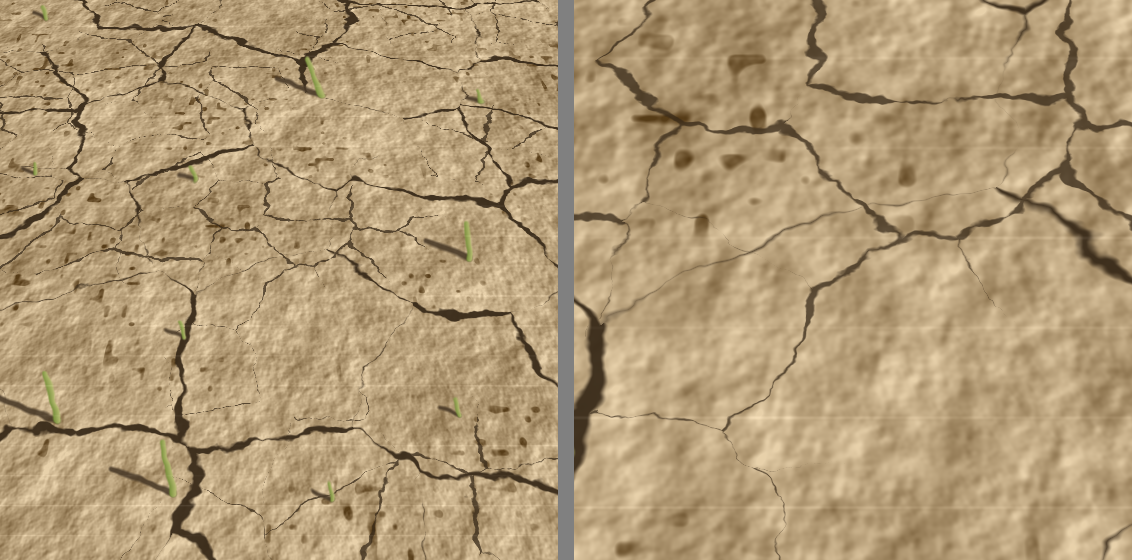
Left, the full canvas; right, a detail of the centre.
A Shadertoy shader for this texture:

```glsl
// Dry cracked earth seen at a slant, with a few green sprouts casting shadows.

const vec3 SOIL_SHADE = vec3(0.49, 0.39, 0.245);
const vec3 SOIL_LIGHT = vec3(0.87, 0.78, 0.63);
const vec3 CRACK_DARK = vec3(0.21, 0.155, 0.09);
const vec3 CAST_SHADOW = vec3(0.28, 0.22, 0.15);
const vec3 LEAF_DARK = vec3(0.42, 0.53, 0.19);
const vec3 LEAF_LIGHT = vec3(0.71, 0.73, 0.44);
const vec2 SUN_STEP = vec2(0.0032, -0.0022); // ground step towards the sun
const vec2 SHADOW_REACH = vec2(-1.25, 0.48); // cast shadow per sprout length
const float HORIZON = 1.9;
const float GROUND_DEPTH = 2.0;
const float MEAN_TONE = 0.60;
const float RELIEF = 9.5;
const float PATCHES = 0.5;
const float SPECKLE = 0.55;
const float PLATE_SCALE = 2.4;
const float CRACK_WIDTH = 0.037;
const float SCAN_SPACING = 0.0535;
const int SPROUTS = 11;
const mat2 TURN = mat2(0.8, 0.6, -0.6, 0.8);

float hash(vec2 p) {
    vec3 q = fract(p.xyx * 0.1031);
    q += dot(q, q.yzx + 33.33);
    return fract((q.x + q.y) * q.z);
}

vec2 hash2(vec2 p) { return vec2(hash(p), hash(p + 57.3)); }

float noise(vec2 p) {
    vec2 i = floor(p), f = fract(p);
    f = f * f * (3.0 - 2.0 * f);
    return mix(mix(hash(i), hash(i + vec2(1, 0)), f.x),
               mix(hash(i + vec2(0, 1)), hash(i + vec2(1, 1)), f.x), f.y);
}

float fbm(vec2 p) {
    float sum = 0.0, amp = 0.5;
    for (int i = 0; i < 4; i++) {
        sum += amp * noise(p);
        p = TURN * p * 2.03 + 11.7;
        amp *= 0.5;
    }
    return sum;
}

vec2 fbm2(vec2 p) { return vec2(fbm(p), fbm(p + 31.0)) - 0.47; }

// Crumbly soil height; the finest grains fade with distance
float soilHeight(vec2 p, float far) {
    float sum = 0.0, amp = 0.42, freq = 8.0;
    p *= freq;
    for (int i = 0; i < 6; i++) {
        sum += amp * noise(p) * (1.0 - smoothstep(120.0, 480.0, freq * far));
        p = TURN * p * 2.0 + 5.3;
        freq *= 2.0;
        amp *= 0.58;
    }
    return sum;
}

// Ragged Voronoi borders: x = crack cover, y = pale rim beside it
vec2 cracks(vec2 p, float width) {
    p += 0.34 * fbm2(p * 1.6) + 0.09 * fbm2(p * 9.0);
    vec2 cell = floor(p), home = cell, toHome = vec2(8.0);
    for (int y = -1; y <= 1; y++)
    for (int x = -1; x <= 1; x++) {
        vec2 id = cell + vec2(x, y);
        vec2 d = id + 0.1 + 0.8 * hash2(id) - p;
        if (dot(d, d) < dot(toHome, toHome)) { toHome = d; home = id; }
    }
    float wear = 0.25 + 0.8 * noise(p * 6.0) + 0.6 * noise(p * 19.0);
    float soft = 0.15 * width + 0.003;
    vec2 result = vec2(0.0);
    for (int y = -2; y <= 2; y++)
    for (int x = -2; x <= 2; x++) {
        if (x == 0 && y == 0) continue;
        vec2 id = home + vec2(x, y);
        vec2 d = id + 0.1 + 0.8 * hash2(id) - p;
        float border = dot(0.5 * (toHome + d), normalize(d - toHome));
        float strength = mix(0.3, 1.0, smoothstep(0.1, 0.8, hash(home + id + 3.0)));
        float w = width * (strength * wear - 0.13) - soft;
        float cover = 1.0 - smoothstep(w - soft, w + soft, border);
        float rim = strength * (1.0 - smoothstep(0.0, 4.0 * width + 0.01, border));
        result = max(result, vec2(cover, rim));
    }
    return result;
}

// Distance to a segment whose radius tapers; y = position along it
vec2 taper(vec2 p, vec2 a, vec2 b, float ra, float rb) {
    vec2 ab = b - a;
    float t = clamp(dot(p - a, ab) / dot(ab, ab), 0.0, 1.0);
    return vec2(length(p - a - ab * t) - mix(ra, rb, t), t);
}

void mainImage(out vec4 fragColor, in vec2 fragCoord) {
    vec2 uv = fragCoord / iResolution.y;
    float blur = 0.0012 + 0.7 / iResolution.y;

    // Slanted ground plane
    float far = HORIZON / (HORIZON - uv.y);
    vec2 ground = vec2((uv.x - 0.5) * far, GROUND_DEPTH * far) + 4.0;
    vec2 grain = ground * vec2(1.0, 0.8);

    // Sunlit relief, broad patches, speckle and small pits
    float relief = soilHeight(grain, far) - soilHeight(grain + SUN_STEP, far);
    float tone = MEAN_TONE + RELIEF * relief + PATCHES * (fbm(ground * 2.3) - 0.47);
    tone += SPECKLE * (fbm(grain * 34.0) - 0.47);
    float pit = smoothstep(0.76, 0.9, noise(grain * 47.0 + 3.0));
    tone -= 0.75 * pit * smoothstep(0.35, 0.8, noise(grain * 8.0));

    // Wide plate cracks and patchy hairlines
    vec2 wide = cracks(ground * PLATE_SCALE, CRACK_WIDTH);
    float patchy = smoothstep(0.42, 0.7, noise(ground * 2.6 + 7.0));
    vec2 fine = cracks(ground * PLATE_SCALE * 2.1 + 19.0, 0.9 * CRACK_WIDTH * patchy);
    tone += 0.08 * wide.y;
    vec3 color = mix(SOIL_SHADE, SOIL_LIGHT, clamp(tone, -0.4, 1.1));
    color = mix(color, CRACK_DARK, max(0.93 * wide.x, 0.75 * fine.x));

    // Sprouts and their shadows
    for (int i = 0; i < SPROUTS; i++) {
        float n = float(i), vary = hash(vec2(n, 4.0));
        vec2 base = fract(vec2(0.31, 0.12) + n * vec2(0.7549, 0.5698));
        float size = (i % 3 == 0 ? 0.105 : 0.034) * mix(0.75, 1.0, vary) * (1.0 - 0.45 * base.y);
        float girth = 0.003 + 0.04 * size;
        vec2 tip = base + size * vec2(-0.45 * vary, 1.0);
        vec2 p = uv + 0.005 * (vec2(noise(uv * 60.0), noise(uv * 60.0 + 9.0)) - 0.5);
        vec2 shade = taper(p, base, base + size * SHADOW_REACH, girth * 0.8, girth * 0.7);
        color = mix(color, CAST_SHADOW, 0.88 * (1.0 - smoothstep(-blur, 1.5 * blur, shade.x)));
        vec2 leaf = taper(p, base, tip, girth, girth * 0.8);
        float side = (p.x - mix(base.x, tip.x, leaf.y)) / girth;
        vec3 green = mix(LEAF_DARK, LEAF_LIGHT, clamp(0.6 + 0.5 * side, 0.0, 1.0));
        color = mix(color, green, 1.0 - smoothstep(-blur, blur, leaf.x));
    }

    // Faint pale scan lines
    float scan = abs(fract((1.0 - uv.y - 0.047) / SCAN_SPACING + 0.5) - 0.5) * SCAN_SPACING;
    color += 0.07 * (1.0 - smoothstep(0.0, blur, scan)) * noise(uv * vec2(3.0, 19.0));

    fragColor = vec4(color, 1.0);
}
```
